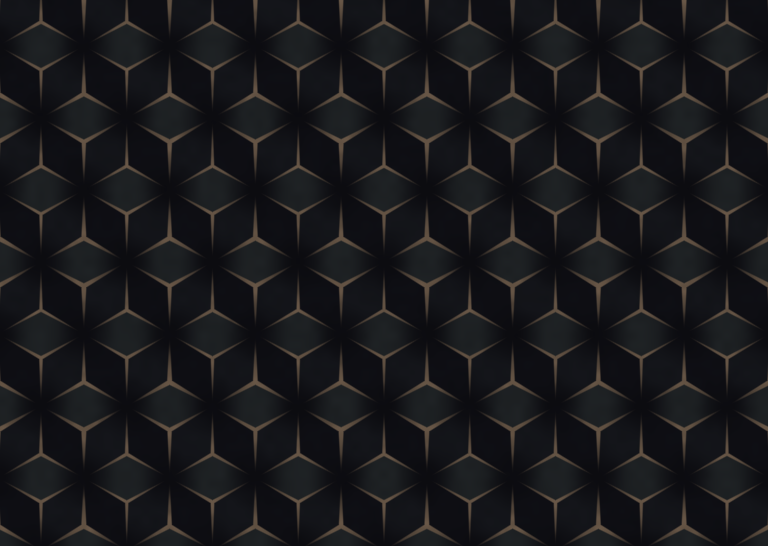
Give the GLSL for this pattern, as a WebGL 1 fragment shader.

```glsl
precision highp float;
// Dark tumbling-block tiling: rhombic faces meeting at shadowed six-way hubs,
// with bronze seams that swell from each hub to the three-way corners.
// Each hub owns a hexagonal cell; angle picks the face and the nearest seam.
uniform vec2 u_resolution;

const float SECTOR = 1.04719755;       // sixty degrees
const float CORNER_RADIUS = 0.57735027;
const float REPEATS_ACROSS = 8.956;
const float VERTICAL_SQUEEZE = 1.031;
const vec2 LATTICE = vec2(1.0, 1.7320508);

float hash(vec2 p) {
  vec3 h = fract(vec3(p.xyx) * 0.1031);
  h += dot(h, h.yzx + 33.33);
  return fract((h.x + h.y) * h.z);
}

float valueNoise(vec2 p) {
  vec2 cell = floor(p);
  vec2 f = fract(p);
  f = f * f * (3.0 - 2.0 * f);
  float low = mix(hash(cell), hash(cell + vec2(1.0, 0.0)), f.x);
  float high = mix(hash(cell + vec2(0.0, 1.0)), hash(cell + 1.0), f.x);
  return mix(low, high, f.y);
}

vec2 direction(float angle) {
  return vec2(cos(angle), sin(angle));
}

// Closest point of a triangular lattice with unit spacing.
vec2 nearestHub(vec2 p) {
  vec2 a = floor(p / LATTICE + 0.5) * LATTICE;
  vec2 b = (floor(p / LATTICE) + 0.5) * LATTICE;
  vec2 da = p - a;
  vec2 db = p - b;
  return dot(da, da) < dot(db, db) ? a : b;
}

// Face colour, brightest midway between the two hubs it touches.
vec3 faceColor(vec2 local, float angle) {
  float sector = floor(angle / SECTOR + 0.5);
  float kind = mod(sector, 3.0);
  float along = 2.0 * dot(local, direction(sector * SECTOR));
  vec3 top = vec3(0.115, 0.128, 0.137);
  vec3 right = vec3(0.075, 0.080, 0.098);
  vec3 left = vec3(0.055, 0.056, 0.076);
  vec3 face = kind < 0.5 ? top : (kind < 1.5 ? right : left);
  return mix(vec3(0.047, 0.047, 0.064), face, smoothstep(0.1, 0.85, along));
}

// Half-width at a corner: alternate rows are heavier, each slightly uneven.
float cornerWidth(vec2 corner) {
  vec2 id = floor(corner * vec2(2.0, 3.4641016) + 0.5);
  float row = floor((id.y + 1.5) / 3.0);
  float heavy = 1.0 - mod(row, 2.0);
  return mix(0.021, 0.028, heavy) * mix(0.92, 1.08, hash(id + 50.0));
}

// Returns seam coverage in x and progress from hub to corner in y.
vec2 seam(vec2 local, vec2 hub, float angle, float blur) {
  vec2 dir = direction((floor(angle / SECTOR) + 0.5) * SECTOR);
  float progress = dot(local, dir) / CORNER_RADIUS;
  float offset = abs(dot(local, vec2(-dir.y, dir.x)));
  float halfWidth = cornerWidth(hub + dir * CORNER_RADIUS) * progress;
  float coverage = smoothstep(-blur, blur, halfWidth - offset);
  return vec2(coverage * smoothstep(0.08, 0.5, progress), progress);
}

void main() {
  float unitsPerPixel = REPEATS_ACROSS / u_resolution.x;
  vec2 p = (gl_FragCoord.xy - 0.5 * u_resolution) * unitsPerPixel;
  p.y = (p.y - 0.128) * VERTICAL_SQUEEZE;

  vec2 hub = nearestHub(p);
  vec2 local = p - hub;
  float angle = atan(local.y, local.x);

  // Faces with faint mottling
  vec3 color = faceColor(local, angle);
  color *= 0.95 + 0.10 * valueNoise(p * 9.0 + 200.0);

  // Bronze seams
  float blur = max(unitsPerPixel, 0.011);
  vec2 line = seam(local, hub, angle, blur);
  vec3 bronze = mix(vec3(0.24, 0.205, 0.175), vec3(0.39, 0.325, 0.265),
                    smoothstep(0.3, 0.95, line.y));
  bronze *= 0.94 + 0.12 * valueNoise(p * 14.0 + 300.0);
  color = mix(color, bronze, line.x);

  gl_FragColor = vec4(color, 1.0);
}
```
